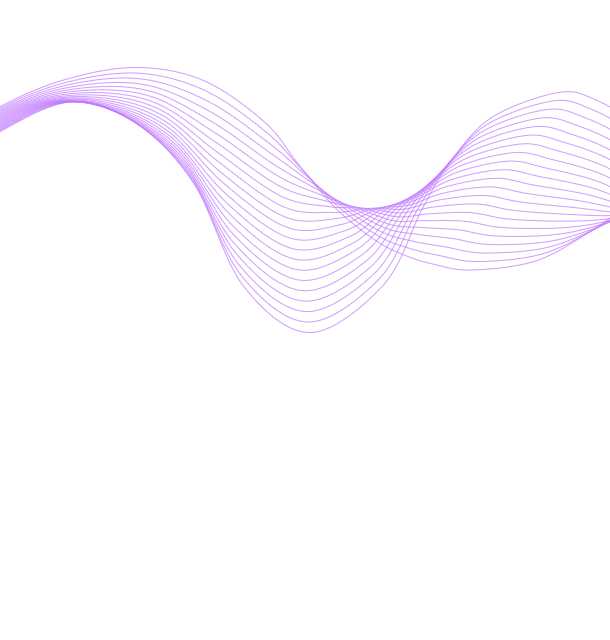
This background is drawn by a Shadertoy shader. Its source:

```glsl
// A ribbon of fine violet lines, blended between two flowing curves on white.
#define LINE_COUNT 21
#define HALF_WIDTH 0.62
#define OPACITY 0.72
#define LINE_COLOR vec3(0.75, 0.47, 1.0)
#define PAPER_COLOR vec3(1.0)
#define GRID vec2(732.0, 768.0)
#define KNOTS 17

// Knots of the two outer curves on the design grid, y pointing down.
const vec2 railA[KNOTS] = vec2[KNOTS](
    vec2(-160, 240), vec2(-85, 182), vec2(0, 128), vec2(80, 95),
    vec2(165, 81), vec2(245, 97), vec2(318, 147), vec2(358, 197),
    vec2(403, 250), vec2(450, 288), vec2(485, 306), vec2(520, 317),
    vec2(565, 324), vec2(640, 314), vec2(700, 283), vec2(760, 240),
    vec2(820, 185));
const vec2 railB[KNOTS] = vec2[KNOTS](
    vec2(-90, 220), vec2(0, 158), vec2(88, 122), vec2(165, 149),
    vec2(233, 221), vec2(292, 343), vec2(372, 399), vec2(460, 342),
    vec2(507, 250), vec2(540, 195), vec2(590, 141), vec2(670, 111),
    vec2(715, 120), vec2(765, 152), vec2(815, 212), vec2(870, 262),
    vec2(930, 310));

vec2 knot(int i, float blend) {
    return mix(railA[i], railB[i], blend);
}

// Approximate distance from p to one blended Catmull-Rom curve.
float curveDistance(vec2 p, float blend) {
    // Knots run left to right, so the last one passed starts the segment.
    int seg = 1;
    for (int i = 2; i < KNOTS - 2; i++) {
        if (knot(i, blend).x <= p.x) seg = i;
    }
    vec2 k0 = knot(seg - 1, blend), k1 = knot(seg, blend);
    vec2 k2 = knot(seg + 1, blend), k3 = knot(seg + 2, blend);
    vec2 c1 = 0.5 * (k2 - k0);
    vec2 c2 = k0 - 2.5 * k1 + 2.0 * k2 - 0.5 * k3;
    vec2 c3 = 0.5 * (3.0 * (k1 - k2) + k3 - k0);

    // Newton steps find the parameter where the curve meets this column.
    float u = clamp((p.x - k1.x) / (k2.x - k1.x), 0.0, 1.0);
    vec2 pos, slope;
    for (int i = 0; i < 4; i++) {
        pos = k1 + u * (c1 + u * (c2 + u * c3));
        slope = c1 + u * (2.0 * c2 + 3.0 * u * c3);
        u = clamp(u - (pos.x - p.x) / max(slope.x, 1.0), 0.0, 1.0);
    }
    pos = k1 + u * (c1 + u * (c2 + u * c3));
    slope = c1 + u * (2.0 * c2 + 3.0 * u * c3);
    return abs(p.y - pos.y) * abs(slope.x) / length(slope);
}

void mainImage(out vec4 fragColor, in vec2 fragCoord) {
    vec2 uv = fragCoord / iResolution.xy;
    vec2 p = vec2(uv.x, 1.0 - uv.y) * GRID;
    float pixel = GRID.y / iResolution.y;

    // Overlapping strokes multiply the paper left showing.
    float paper = 1.0;
    if (p.y > 70.0 && p.y < 410.0) {
        for (int i = 0; i < LINE_COUNT; i++) {
            float blend = float(i) / float(LINE_COUNT - 1);
            float d = curveDistance(p, blend);
            float cover = clamp((HALF_WIDTH - d) / pixel + 0.5, 0.0, 1.0);
            paper *= 1.0 - OPACITY * cover;
        }
    }
    fragColor = vec4(mix(LINE_COLOR, PAPER_COLOR, paper), 1.0);
}
```
